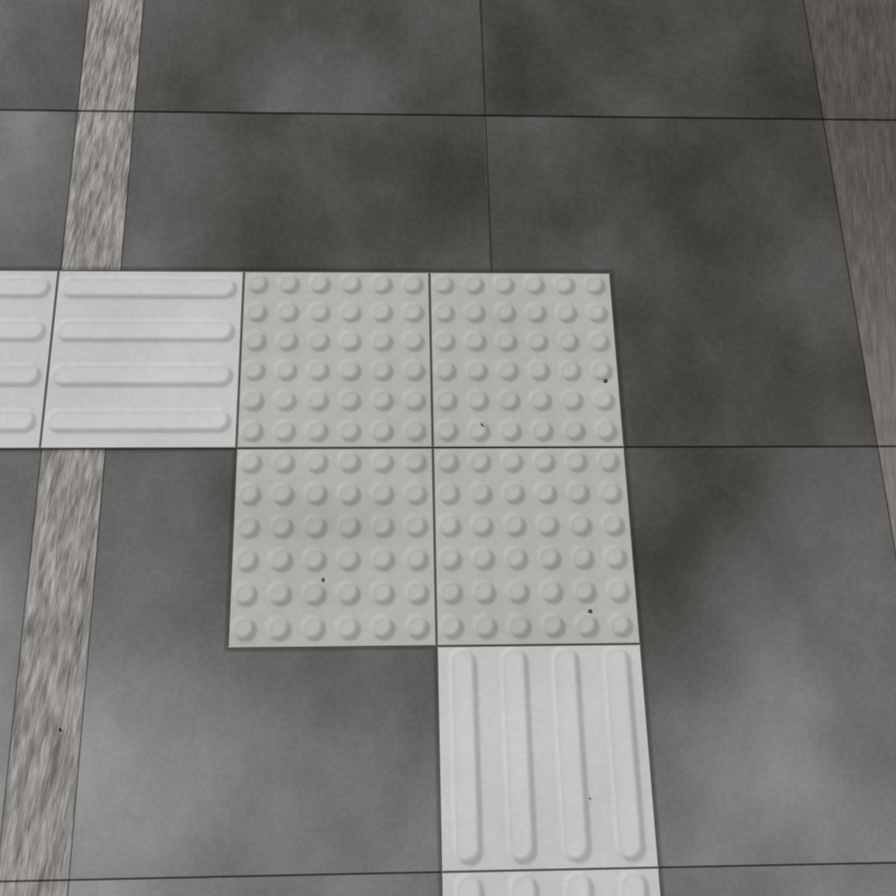
This texture is drawn by a Shadertoy shader. Its source:

```glsl
float hash(vec2 p) {
    p = fract(p * vec2(0.1031, 0.1137));
    p += dot(p, p.yx + 33.3);
    return fract((p.x + p.y) * p.x * 7.3);
}

float noise(vec2 p) {
    vec2 i = floor(p), f = fract(p);
    f = f * f * (3.0 - 2.0 * f);
    return mix(mix(hash(i), hash(i + vec2(1, 0)), f.x),
               mix(hash(i + vec2(0, 1)), hash(i + vec2(1, 1)), f.x), f.y);
}

float fbm(vec2 p) {
    float sum = 0.0, amp = 0.5;
    for (int i = 0; i < 5; i++) {
        sum += amp * noise(p);
        p = mat2(1.6, 1.2, -1.2, 1.6) * p + 7.1;
        amp *= 0.5;
    }
    return sum;
}

float blob(vec2 p, vec2 center, vec2 size) {
    vec2 d = (p - center) / size;
    return exp(-dot(d, d));
}

// Inside-positive distance to a floor rectangle, in canvas units
float rect(vec2 uv, vec2 lo, vec2 hi, vec2 unit) {
    vec2 d = min(uv - lo, hi - uv) * unit;
    return min(d.x, d.y);
}

// Signed distance to the raised studs and bars, in tile units
float raisedShape(vec2 uv) {
    vec2 f = fract(uv);
    if (uv.y > 2.0)
        return length(vec2((fract(f.x * 4.0 - 0.04) - 0.5) / 4.0, max(abs(f.y - 0.5) - 0.415, 0.0))) - 0.058;
    if (uv.x < -1.0)
        return length(vec2(max(abs(f.x - 0.5) - 0.41, 0.0), (fract(f.y * 4.0 + 0.06) - 0.5) / 4.0)) - 0.055;
    return length(fract(f * 6.0) - 0.5) / 6.0 - 0.05;
}

float height(vec2 uv) {
    return smoothstep(0.014, -0.014, raisedShape(uv));
}

void mainImage(out vec4 fragColor, in vec2 fragCoord) {
    vec2 p = fragCoord / iResolution.xy;
    p.y = 1.0 - p.y;
    float px = 1.0 / iResolution.y;

    // Perspective floor coordinates, one unit per small tile
    float depth = p.y - (p.x - 0.484) * (0.0163 - 0.0384 * p.y) + 2.93;
    vec2 unit = vec2(0.0624 * depth, depth * depth / 56.5);
    float side = p.x - 0.4792 - 0.0195 * (p.y - 0.3034);
    if (side < 0.0) unit.x *= 1.025;
    vec2 uv = vec2(side / unit.x, 56.5 * (0.30928 - 1.0 / depth));

    // Large cloudy stone tiles
    vec2 slab = floor(vec2((uv.x - 0.335) / 2.0, (uv.y + 1.0) / 2.0));
    float cloud = fbm(uv * vec2(1.9, 1.5) + slab * 5.3 + 20.0);
    float tone = 0.325 + 0.13 * smoothstep(0.42, 1.0, p.y);
    tone += 0.10 * smoothstep(0.22, 0.0, p.x);
    tone += 0.05 * blob(p, vec2(0.18, 0.85), vec2(0.16, 0.25));
    tone += 0.04 * blob(p, vec2(0.92, 0.88), vec2(0.15, 0.2));
    tone -= 0.06 * blob(p, vec2(0.80, 0.08), vec2(0.22, 0.16));
    tone -= 0.06 * blob(p, vec2(0.78, 0.42), vec2(0.15, 0.18));
    tone -= 0.07 * blob(p, vec2(0.76, 0.64), vec2(0.08, 0.12));
    tone -= 0.06 * blob(p, vec2(0.41, 0.77), vec2(0.09, 0.08));
    tone -= 0.04 * blob(p, vec2(0.46, 0.25), vec2(0.10, 0.07));
    tone += 0.22 * (cloud - 0.48) + 0.025 * (noise(p * 260.0) - 0.5);
    vec3 color = tone + vec3(0.006, 0.0, -0.012) * smoothstep(0.52, 0.25, tone);

    // Wood-grain bands
    float leftBand = rect(uv, vec2(-1.99, -9), vec2(-1.665, 9), unit);
    float rightBand = (uv.x - 2.32) * unit.x;
    float grain = fbm(vec2(uv.x * 48.0 + uv.y * 5.0, uv.y * 9.0));
    float fine = noise(vec2(uv.x * 110.0 + uv.y * 12.0, uv.y * 22.0));
    float streak = 0.35 * (grain - 0.48) + 0.10 * (fine - 0.5);
    color = mix(color, vec3(0.55, 0.54, 0.525) + streak, smoothstep(-px, px, leftBand));
    vec3 brownWood = vec3(0.345, 0.325, 0.305) + 0.14 * smoothstep(0.1, 0.6, p.y);
    color = mix(color, brownWood + streak * 0.35, smoothstep(-px, px, rightBand));

    // Joints between large tiles and beside the bands
    float rowJoint = abs(fract((uv.y + 1.0) / 2.0 + 0.5) - 0.5) * 2.0 * unit.y;
    float columnJoint = min(abs(uv.x - 0.345) * unit.x, min(abs(leftBand), abs(rightBand)));
    color *= 1.0 - 0.5 * smoothstep(0.0012 + px, 0.0, rowJoint);
    color *= 1.0 - 0.28 * smoothstep(0.0010 + px, 0.0, columnJoint);

    // L-shaped path of pale tactile tiles
    float path = rect(uv, vec2(-9, 0), vec2(1, 1), unit);
    path = max(path, rect(uv, vec2(-1, 1), vec2(1, 2), unit));
    path = max(path, rect(uv, vec2(0, 2), vec2(1, 9), unit));
    bool studs = uv.x > -1.0 && uv.y < 2.0;
    vec3 pale = studs ? vec3(0.692, 0.688, 0.668) : vec3(0.758, 0.758, 0.752);
    pale += 0.05 * (fbm(uv * 3.0 + 4.0) - 0.48) + 0.02 * (noise(p * 230.0) - 0.5);
    pale -= 0.05 * blob(p, vec2(0.37, 0.58), vec2(0.10, 0.03));

    // Relief lit from the upper left
    float top = height(uv);
    float relief = height(uv + vec2(0.022, 0.022)) - top;
    pale += relief * (relief < 0.0 ? 0.13 : 0.045) + 0.018 * top;
    pale -= 0.045 * exp(-abs(raisedShape(uv)) * 110.0);

    // Thin joints and worn flecks
    vec2 tileEdge = abs(uv - round(uv)) * unit;
    pale *= 1.0 - 0.55 * smoothstep(0.0014 + px, 0.0, min(tileEdge.x, tileEdge.y));
    color *= 1.0 - 0.25 * smoothstep(0.006, 0.0, abs(path));
    color = mix(color, pale, smoothstep(-px, px, path));

    vec2 flecks[6] = vec2[6](vec2(0.659, 0.682), vec2(0.361, 0.647), vec2(0.676, 0.425),
                             vec2(0.538, 0.474), vec2(0.068, 0.815), vec2(0.658, 0.891));
    for (int i = 0; i < 6; i++) {
        float wobble = 0.003 * noise(p * 300.0);
        color *= 1.0 - 0.55 * smoothstep(0.0045, 0.002, length(p - flecks[i]) + wobble);
    }
    fragColor = vec4(clamp(color, 0.0, 1.0), 1.0);
}
```
